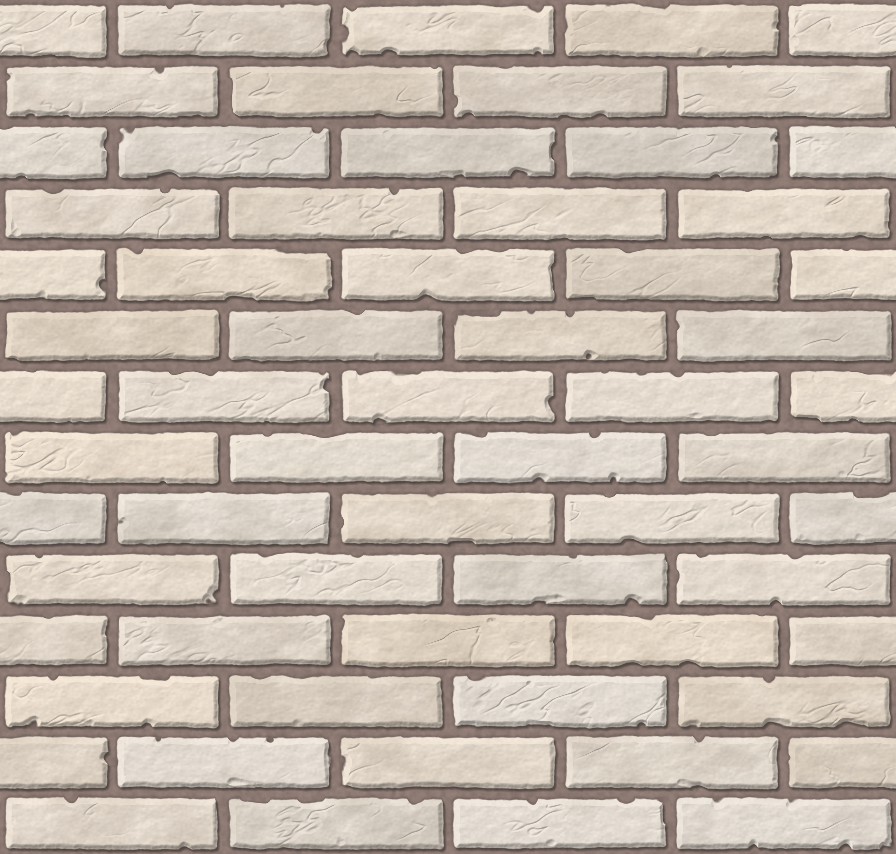
Reproduce this texture procedurally as a Shadertoy shader.

```glsl
// Running-bond wall of pale, weathered bricks in recessed brown mortar.
// Each brick is a rounded box with noisy, chipped edges; a height field
// compared along the light direction gives the relief, creases and shadows.

#define COLUMNS 4.0
#define ROWS 14.0
#define ROW_HEIGHT 0.2723      // in units of the brick pitch
#define JOINT 0.051            // mortar width
#define CORNER 0.016           // corner radius
#define BEVEL 0.026            // width of the worn rim
#define RELIEF 0.85            // strength of the surface shading
#define SHADOW_LENGTH 0.016
#define BRICK_LIGHT vec3(0.895, 0.855, 0.805)
#define BRICK_DARK vec3(0.825, 0.780, 0.725)
#define MORTAR vec3(0.555, 0.480, 0.453)
#define LIGHT_DIR vec2(-0.6, 0.8)

struct Brick {
    float dist;    // signed distance to the outline, negative inside
    vec2 id;       // column and row
    vec2 grain;    // noise coordinates, different for every brick
};

float hash(vec2 cell) {
    uvec2 u = uvec2(ivec2(cell)) * uvec2(1597u, 3571u);
    uint n = (u.x ^ (u.y << 7)) * 747797u + 28913u;
    n = (n ^ (n >> 15)) * 277803u;
    n = (n ^ (n >> 13)) * 668265u;
    return float((n ^ (n >> 16)) & 65535u) / 65535.0;
}

float noise(vec2 p) {
    vec2 i = floor(p), f = fract(p);
    f = f * f * (3.0 - 2.0 * f);
    return mix(mix(hash(i), hash(i + vec2(1, 0)), f.x),
               mix(hash(i + vec2(0, 1)), hash(i + vec2(1, 1)), f.x), f.y);
}

float fbm(vec2 p) {
    float sum = 0.0, amp = 0.57;
    for (int i = 0; i < 3; i++) {
        sum += amp * noise(p);
        p = mat2(1.6, 1.2, -1.2, 1.6) * p + 17.3;
        amp *= 0.5;
    }
    return sum;
}

Brick brickAt(vec2 p) {
    Brick b;
    float row = floor(p.y / ROW_HEIGHT);
    float x = p.x + 0.5 * mod(row, 2.0);
    b.id = mod(vec2(floor(x), row), vec2(COLUMNS, ROWS));
    vec2 local = vec2(fract(x) - 0.5, p.y - (row + 0.5) * ROW_HEIGHT);
    vec2 random = vec2(hash(b.id + 101.0), hash(b.id + 211.0));
    b.grain = local + 40.0 * random + 5.0;

    // Slightly tilted rounded box of varying size
    local.y += (random.x - 0.5) * 0.012 * local.x;
    vec2 halfSize = 0.5 * (vec2(1.0, ROW_HEIGHT) - JOINT) + 0.008 * (random.yx - 0.5);
    vec2 q = abs(local) - halfSize + CORNER;
    b.dist = length(max(q, 0.0)) + min(max(q.x, q.y), 0.0) - CORNER;

    // Wavy outline and occasional chips
    b.dist += 0.010 * (noise(b.grain * 8.0) - 0.5) + 0.010 * (fbm(b.grain * 30.0) - 0.5);
    b.dist += 0.14 * max(noise(b.grain * 12.0 + 60.0) - 0.78, 0.0);
    return b;
}

float brickHeight(vec2 p) {
    Brick b = brickAt(p);
    float face = fbm(b.grain * vec2(17.0, 23.0));
    // Thin creases, only inside scattered patches
    vec2 slanted = b.grain + vec2(0.0, -0.4 * b.grain.x);
    float ridge = abs(fbm(slanted * vec2(5.0, 12.0)) - 0.5);
    float patches = smoothstep(0.52, 0.85, noise(b.grain * vec2(3.5, 7.0) + 31.0));
    float crease = patches * (1.0 - smoothstep(0.0, 0.045, ridge));
    return smoothstep(0.0, BEVEL, -b.dist) * (1.0 + 0.38 * face - 0.32 * crease);
}

void mainImage(out vec4 fragColor, in vec2 fragCoord) {
    vec2 p = fragCoord / iResolution.xy * vec2(COLUMNS, ROWS * ROW_HEIGHT);
    float pixel = COLUMNS / iResolution.x;
    Brick b = brickAt(p);

    // Brick face: mottled tone, per-brick tint, directional relief
    float tone = 0.65 * fbm(b.grain * vec2(6.0, 9.0)) + 0.35 * hash(b.id + 307.0);
    vec3 brick = mix(BRICK_DARK, BRICK_LIGHT, smoothstep(0.22, 0.68, tone));
    brick += vec3(0.012, 0.0, -0.014) * (2.0 * hash(b.id + 401.0) - 1.0);
    float slope = brickHeight(p) - brickHeight(p + 0.007 * LIGHT_DIR);
    brick *= 1.0 + clamp(RELIEF * slope, -0.36, 0.055);
    brick += 0.03 * (noise(p * 95.0) - 0.5);

    // Mortar: sandy grain, darker beside bricks and in their cast shadow
    vec3 mortar = MORTAR * (0.89 + 0.2 * fbm(p * 45.0));
    mortar *= mix(0.86, 1.0, smoothstep(0.0, 0.018, b.dist));
    float caster = brickAt(p + SHADOW_LENGTH * LIGHT_DIR).dist;
    mortar *= mix(0.68, 1.0, smoothstep(-0.009, 0.008, caster));

    float cover = smoothstep(-0.8 * pixel, 0.8 * pixel, b.dist);
    fragColor = vec4(mix(brick, mortar, cover), 1.0);
}
```
